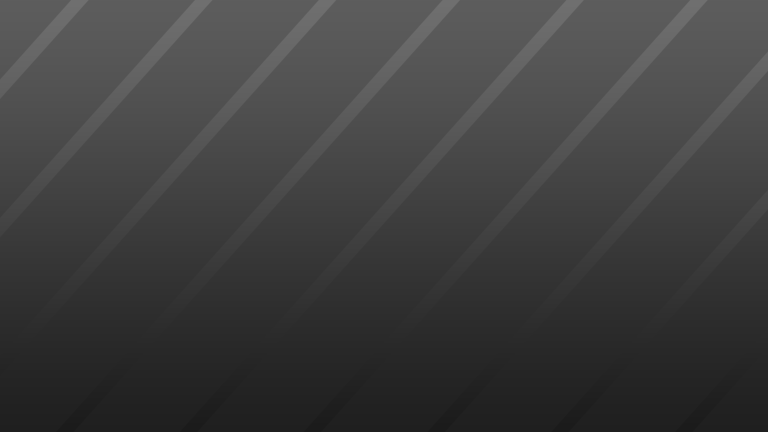
Reproduce this background procedurally as a Shadertoy shader.

```glsl
// Signed distance to the nearest slanted stripe, measured horizontally
float stripeDistance(vec2 p) {
    float period = 0.2866;
    float across = p.x + 0.895 * (1.0 - p.y) - 0.185;
    float offset = (fract(across / period + 0.5) - 0.5) * period;
    return abs(offset) - 0.0202;
}

void mainImage(out vec4 fragColor, in vec2 fragCoord) {
    // Canvas height is one unit
    vec2 p = fragCoord / iResolution.y;
    float pixel = 1.0 / iResolution.y;

    // Vertical gradient, dark at the bottom
    float rise = mix(p.y, smoothstep(0.0, 1.0, p.y), 0.4);
    float gray = mix(0.121, 0.363, rise);

    // Stripes: lighter at the top, fading out, slightly darker at the bottom
    float stripe = 1.0 - smoothstep(-pixel, pixel, stripeDistance(p));
    gray += stripe * mix(-0.018, 0.074, p.y);

    fragColor = vec4(vec3(gray), 1.0);
}
```
